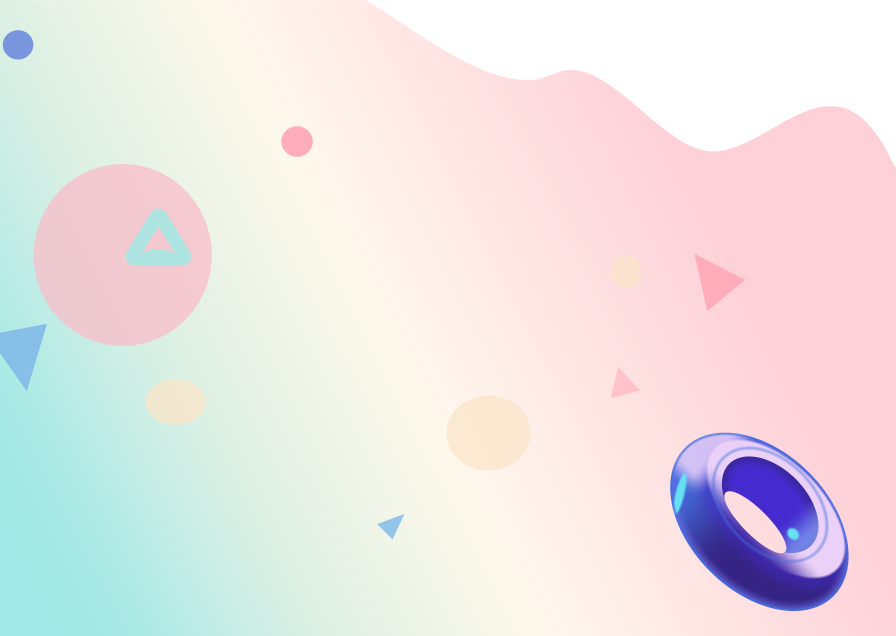
This background is drawn by a Shadertoy shader. Its source:

```glsl
// Pastel gradient with a white wavy corner, scattered flat shapes and a glossy blue ring.
// Lengths are in hundredths of the canvas height, y pointing up.

const vec2 GRADIENT_AXIS = vec2(0.0089, 0.00456);
const vec3 AQUA   = vec3(0.63, 0.91, 0.90);
const vec3 MINT   = vec3(0.89, 0.945, 0.895);
const vec3 CREAM  = vec3(0.99, 0.975, 0.925);
const vec3 PEACH  = vec3(1.0, 0.962, 0.93);
const vec3 BLUSH  = vec3(0.996, 0.82, 0.848);
const vec3 CORAL  = vec3(1.0, 0.68, 0.73);
const vec3 SAND   = vec3(0.985, 0.90, 0.79);
const vec3 SKY    = vec3(0.53, 0.75, 0.91);
const vec3 TEAL   = vec3(0.68, 0.89, 0.88);
const vec3 PERIWINKLE = vec3(0.47, 0.59, 0.87);

const vec2 RING_CENTER = vec2(119.4, 17.95);
const vec2 RING_RADII  = vec2(16.5, 11.0);
const vec3 RING_BLUE   = vec3(0.27, 0.44, 0.88);
const vec3 RING_NAVY   = vec3(0.21, 0.14, 0.52);
const vec3 RING_VIOLET = vec3(0.27, 0.17, 0.81);
const vec3 RING_LILAC  = vec3(0.92, 0.82, 0.97);
const vec3 RING_CYAN   = vec3(0.40, 0.88, 0.95);

// Edge of the white corner: x, height, slope
const vec3 WAVE[6] = vec3[6](
    vec3(57.5, 100.0, -0.6), vec3(83.3, 87.4, 0.0), vec3(89.7, 89.0, 0.0),
    vec3(112.1, 76.2, 0.0), vec3(130.6, 83.3, 0.0), vec3(140.66, 73.8, -2.2));

float fill(float d) {
    return clamp(0.5 - d * iResolution.y / 100.0, 0.0, 1.0);
}

float ellipse(vec2 p, vec2 r) {
    float k = length(p / r);
    return k * (k - 1.0) / max(length(p / (r * r)), 1e-4);
}

// Squared distance to an edge, and the signed side of it
vec2 edgeDistance(vec2 p, vec2 a, vec2 b, float winding) {
    vec2 e = b - a, v = p - a;
    vec2 w = v - e * clamp(dot(v, e) / dot(e, e), 0.0, 1.0);
    return vec2(dot(w, w), winding * (v.x * e.y - v.y * e.x));
}

float triangle(vec2 p, vec2 a, vec2 b, vec2 c) {
    float winding = sign((b.x - a.x) * (a.y - c.y) - (b.y - a.y) * (a.x - c.x));
    vec2 d = min(min(edgeDistance(p, a, b, winding), edgeDistance(p, b, c, winding)),
                 edgeDistance(p, c, a, winding));
    return -sqrt(d.x) * sign(d.y);
}

// Cubic Hermite curve through the wave knots
float waveHeight(float x) {
    float height = WAVE[0].y;
    for (int i = 0; i < 5; i++) {
        vec3 a = WAVE[i], b = WAVE[i + 1];
        float w = b.x - a.x, t = clamp((x - a.x) / w, 0.0, 1.0), s = 1.0 - t;
        if (x >= a.x)
            height = mix(a.y, b.y, t * t * (3.0 - 2.0 * t)) + w * t * s * (a.z * s - b.z * t);
    }
    return height;
}

vec3 gradient(vec2 p) {
    float t = dot(p, GRADIENT_AXIS);
    vec3 c = mix(AQUA, MINT, smoothstep(0.08, 0.54, t));
    c = mix(c, CREAM, clamp((t - 0.5) / 0.24, 0.0, 1.0));
    c = mix(c, PEACH, clamp((t - 0.74) / 0.06, 0.0, 1.0));
    return mix(c, BLUSH, clamp((t - 0.8) / 0.49, 0.0, 1.0));
}

vec3 paintRing(vec3 backdrop, vec2 p) {
    vec2 d = p - RING_CENTER;
    vec2 q = vec2(d.x - d.y, d.x + d.y) * 0.70711;   // x along the long axis
    float body = ellipse(q, RING_RADII);
    float face = ellipse(q - vec2(0.4, 3.3), vec2(13.5, 7.3));
    float hole = ellipse(q - vec2(-0.7, 3.1), vec2(9.1, 5.7));
    float gap  = ellipse(q - vec2(-0.4, -0.5), vec2(6.6, 2.0));

    // Tube: blue to navy, violet around the face, bright rim
    vec3 c = mix(RING_BLUE, RING_NAVY, smoothstep(-15.0, 1.0, q.x));
    c = mix(c, RING_VIOLET, 0.45 * smoothstep(3.0, 0.0, face));
    c = mix(c, vec3(0.40, 0.42, 0.88), 0.7 * smoothstep(-1.8, 0.0, body));

    // Reflections on the tube and the face
    float shoulder = smoothstep(-9.0, -13.0, q.x) * smoothstep(-5.0, -1.5, q.y);
    c = mix(c, RING_LILAC, 0.85 * shoulder);
    c = mix(c, RING_LILAC, smoothstep(0.3, -0.3, face) * smoothstep(-4.0, 1.5, q.y));
    c = mix(c, RING_BLUE, 0.45 * smoothstep(0.45, 0.0, abs(hole - 1.3)));
    vec2 g = p - vec2(106.9, 22.3);
    c = mix(c, RING_CYAN, smoothstep(0.3, -0.3, ellipse(g - vec2(0.24 * g.y, 0.0), vec2(0.7, 3.2))));
    c = mix(c, RING_BLUE, 0.75 * smoothstep(-0.6, -0.1, body));

    // Inner wall with a lit lower end and a glint
    vec3 wall = mix(RING_VIOLET, RING_NAVY, 0.6 * smoothstep(-2.0, 0.0, hole));
    wall = mix(wall, vec3(0.50, 0.60, 0.95), 0.8 * smoothstep(2.5, 7.5, q.x));
    wall = mix(wall, RING_CYAN, smoothstep(0.3, -0.3, ellipse(q - vec2(5.1, 2.4), vec2(1.0, 0.8))));
    c = mix(c, wall, fill(hole));
    return mix(c, backdrop, max(fill(gap), 1.0 - fill(body)));
}

void mainImage(out vec4 fragColor, in vec2 fragCoord) {
    vec2 p = fragCoord / iResolution.y * 100.0;
    vec3 c = gradient(p);

    // Discs
    c = mix(c, vec3(0.98, 0.74, 0.79), 0.75 * fill(ellipse(p - vec2(19.3, 59.9), vec2(14.0, 14.3))));
    c = mix(c, PERIWINKLE, fill(ellipse(p - vec2(2.84, 92.95), vec2(2.4, 2.3))));
    c = mix(c, CORAL, fill(ellipse(p - vec2(46.7, 77.75), vec2(2.47, 2.4))));
    c = mix(c, SAND, 0.75 * fill(ellipse(p - vec2(27.6, 36.8), vec2(4.7, 3.6))));
    c = mix(c, SAND, 0.8 * fill(ellipse(p - vec2(76.8, 31.9), vec2(6.6, 5.9))));
    c = mix(c, SAND, 0.75 * fill(ellipse(p - vec2(98.4, 57.3), vec2(2.4, 2.6))));

    // Triangles
    c = mix(c, SKY, fill(triangle(p, vec2(7.4, 49.1), vec2(-2.0, 47.3), vec2(4.2, 38.5))));
    c = mix(c, SKY, 0.9 * fill(triangle(p, vec2(59.3, 17.6), vec2(63.6, 19.2), vec2(61.7, 15.2))));
    c = mix(c, CORAL, fill(triangle(p, vec2(109.2, 60.1), vec2(117.2, 56.0), vec2(111.2, 51.1))));
    c = mix(c, CORAL, 0.6 * fill(triangle(p, vec2(97.2, 42.3), vec2(100.7, 38.6), vec2(96.0, 37.4))));

    // Rounded triangle with an arched opening
    float outer = triangle(p, vec2(24.9, 65.75), vec2(21.2, 59.7), vec2(28.6, 59.7)) - 1.45;
    float inner = triangle(p, vec2(24.9, 64.3), vec2(27.5, 60.2), vec2(22.3, 60.2));
    inner = max(inner, 6.0 - length(p - vec2(24.9, 54.8)));
    c = mix(c, TEAL, fill(max(outer, -inner)));

    c = paintRing(c, p);
    float wave = waveHeight(p.x) - p.y;
    c = mix(c, vec3(1.0), fill(wave * 0.8));
    fragColor = vec4(c, 1.0);
}
```
